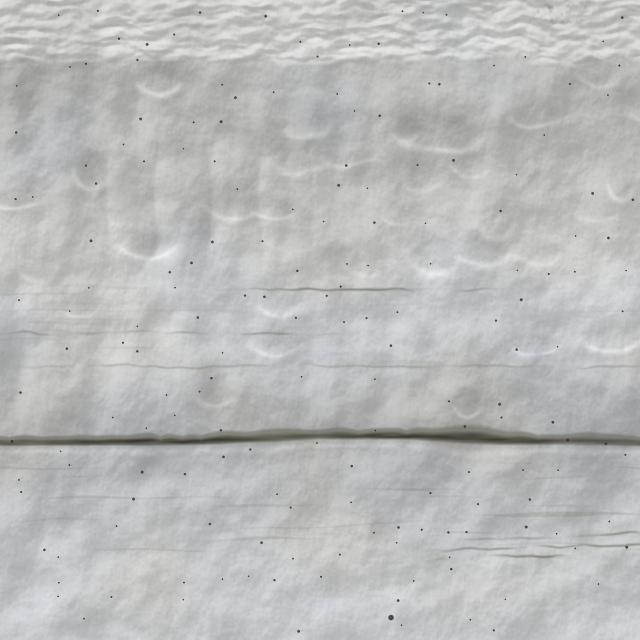
A three.js fragment shader for this texture:

```glsl
// A weathered snow wall: rippled crest, fluted and scalloped face, dark seam, streaked base.
// Gradient noise relief is lit from above; grooves, hollows, cracks, dirt and pits
// are laid over it with distance functions and hashed cells.
varying vec2 vUv;

const vec3 COOL = vec3(0.985, 1.0, 1.018);
const vec3 DIRT = vec3(0.45, 0.45, 0.40);
const vec3 DARK = vec3(0.20, 0.20, 0.16);
const vec2 LIGHT = vec2(-0.45, 0.89);
const float CREST = 0.908;  // height of the crest edge
const float SEAM = 0.304;   // height of the seam floor
const float STEP = 0.003;   // spacing of the slope samples
const float GAIN = 1.2;     // strength of the light
const float PIT_CELLS = 25.0;
const float PIT_CHANCE = 0.27;

vec2 hash2(vec2 p) {
  vec3 q = fract(p.xyx * vec3(0.1031, 0.1030, 0.0973));
  q += dot(q, q.yzx + 33.33);
  return fract((q.xx + q.yz) * q.zy);
}

float corner(vec2 i, vec2 f, vec2 o) {
  return dot(hash2(i + o + 50.0) * 2.0 - 1.0, f - o);
}

float noise(vec2 p) {
  vec2 i = floor(p), f = p - i, o = vec2(1.0, 0.0);
  vec2 u = f * f * f * (f * (f * 6.0 - 15.0) + 10.0);
  return mix(mix(corner(i, f, o.yy), corner(i, f, o.xy), u.x),
             mix(corner(i, f, o.yx), corner(i, f, o.xx), u.x), u.y);
}

float fbm(vec2 p) {
  float sum = 0.0, amp = 1.0;
  for (int i = 0; i < 5; i++) {
    sum += amp * noise(p);
    p = p * 2.03 + 17.3;
    amp *= 0.38;
  }
  return sum;
}

float bell(float x) { return exp(-x * x); }

float band(float x, float lo, float hi, float soft) {
  return smoothstep(lo - soft, lo + soft, x) * (1.0 - smoothstep(hi - soft, hi + soft, x));
}

float crestMask(vec2 p) {
  float edge = CREST + 0.014 * noise(vec2(p.x * 9.0, 2.5)) + 0.012 * noise(vec2(p.x * 31.0, 7.5));
  return smoothstep(edge - 0.008, edge + 0.008, p.y);
}

float relief(vec2 p) {
  float lumps = 0.0042 * fbm(p * vec2(11.0, 9.0));
  float flutes = 0.0075 * noise(vec2(p.x * 16.0 + 0.5 * noise(p * 6.0), p.y * 2.4 + 3.0));
  flutes *= band(p.y, 0.35, 0.86, 0.06) * mix(1.0, 0.5, smoothstep(0.5, 0.7, p.x));
  vec2 w = p + 0.015 * noise(p * 19.0);
  float ripples = 0.0022 * noise(w * vec2(24.0, 60.0)) + 0.0007 * noise(w * vec2(60.0, 110.0));
  return lumps + flutes + ripples * crestMask(p);
}

// Upright grooves, each shaded up to a crisp right edge
float grooves(vec2 p) {
  float sum = 0.0;
  for (float i = 0.0; i < 5.0; i++) {
    float t = p.x - 0.165 - 0.08 * i - 0.02 * noise(vec2(i * 3.7, p.y * 8.0));
    float shade = 0.05 * smoothstep(-0.04, 0.0, t) * (1.0 - smoothstep(0.0, 0.008, t));
    sum += (0.03 * bell((t - 0.016) / 0.012) - shade) * band(p.y, 0.6, 0.78, 0.05);
  }
  return sum;
}

// Hollow with a shaded bowl and a lit lower rim
float scallop(vec2 p, vec2 center, vec2 radius) {
  vec2 q = (p - center) / radius;
  float d = length(q);
  float rim = bell((d - 1.0) / 0.16) * (1.0 - smoothstep(-0.95, -0.1, q.y));
  float bowl = (1.0 - smoothstep(0.4, 1.0, d)) * smoothstep(-1.0, 0.2, q.y);
  return 0.11 * rim - 0.05 * bowl;
}

float scallopField(vec2 p) {
  vec2 grid = vec2(10.0, 14.0);
  float sum = 0.0;
  for (int k = 0; k < 9; k++) {
    vec2 id = floor(p * grid) + vec2(mod(float(k), 3.0), floor(float(k) / 3.0)) - 1.0;
    vec2 r = hash2(id + 11.0), s = hash2(id + 71.0), c = (id + 0.2 + 0.6 * r) / grid;
    float density = band(c.y, 0.58, 0.88, 0.03) * mix(0.28, 0.75, smoothstep(0.42, 0.65, c.x));
    density += 0.25 * band(c.y, 0.36, 0.55, 0.03);
    sum += step(s.x, density) * (0.4 + 0.5 * s.y) * scallop(p, c, 0.022 + vec2(0.03, 0.02) * r.yx);
  }
  return sum;
}

// Thin wavering line between two ends
float crack(vec2 p, float x0, float x1, float level) {
  float y = level + 0.008 * noise(vec2(p.x * 7.0, level * 90.0)) + 0.005 * noise(vec2(p.x * 28.0, level * 70.0));
  float fade = smoothstep(-0.25, 0.3, noise(vec2(p.x * 13.0, level * 50.0)));
  return bell((p.y - y) / 0.0021) * band(p.x, x0, x1, 0.04) * fade;
}

float pits(vec2 p) {
  vec2 q = p * PIT_CELLS, id = floor(q), r = hash2(id + 5.0), s = hash2(id + 33.0);
  float size = mix(0.0009, 0.0023, s.y * s.y);
  float d = length(q - id - 0.15 - 0.7 * r) / PIT_CELLS;
  return step(s.x, PIT_CHANCE) * (1.0 - smoothstep(size * 0.5, size + 0.0011, d));
}

vec3 seam(vec3 color, vec2 p) {
  float low = SEAM + 0.011 * bell((p.x - 0.57) / 0.18) + 0.003 * noise(vec2(p.x * 12.0, 3.5));
  float t = (p.y - low) / (0.012 + 0.014 * abs(noise(vec2(p.x * 18.0, 6.5))) + 0.008 * bell((p.x - 0.75) / 0.06));
  float depth = 0.55 + 0.35 * (band(p.x, 0.1, 0.38, 0.04) + band(p.x, 0.55, 0.85, 0.05));
  depth *= 0.85 + 0.6 * noise(p * vec2(22.0, 200.0));
  color *= 1.0 - 0.1 * exp(-abs(t - 0.5) * 0.6);
  color = mix(color, DIRT, 0.7 * band(t, 0.0, 1.1, 0.2));
  color = mix(color, DARK, clamp(depth * band(t, 0.05, 0.6, 0.25), 0.0, 0.92));
  return color + 0.06 * bell((t + 0.7) / 0.35);
}

void main() {
  vec2 p = vUv;
  float crest = crestMask(p);
  // Broad tone from base to crest
  float tone = mix(0.785, 0.72, smoothstep(0.08, 0.30, p.y));
  tone = mix(tone, 0.775, smoothstep(0.36, 0.52, p.y));
  tone = mix(tone, 0.695, smoothstep(0.58, 0.88, p.y));
  tone = mix(tone, 0.78, crest) + 0.05 * noise(p * vec2(7.0, 4.0) + 4.0);
  // Lit relief, grooves and hollows
  float slope = (relief(p) - relief(p + STEP * LIGHT)) / STEP;
  tone += GAIN * slope / (1.0 + 6.0 * abs(slope)) + grooves(p);
  vec2 w = p + 0.016 * vec2(noise(p * 15.0), noise(p * 15.0 + 31.0));
  float hollows = scallopField(w) + scallop(w, vec2(0.25, 0.885), vec2(0.038, 0.035));
  hollows += scallop(w, vec2(0.69, 0.8), vec2(0.075, 0.04));
  tone += hollows * (1.0 - crest) + 0.025 * noise(p * 170.0);
  vec3 color = tone * mix(COOL, vec3(1.0, 1.0, 0.992), smoothstep(-0.5, 0.0, noise(p * 5.0) + 0.5 * p.y - 0.4));
  // Dirt, strata and cracks
  float dirt = 0.12 * smoothstep(0.05, 0.5, fbm(p * vec2(11.0, 17.0) + 40.0));
  float patches = 0.55 * bell(length((p - vec2(0.88, 0.985)) * vec2(24.0, 35.0)));
  dirt += patches * smoothstep(0.0, 0.5, noise(p * 75.0) + 0.4 * noise(p * 160.0));
  float lines = smoothstep(0.2, 0.5, noise(vec2(p.x * 4.0, p.y * 110.0 + noise(p * 8.0))));
  dirt += lines * (0.22 * band(p.y, 0.12, 0.29, 0.03) + 0.11 * band(p.y, 0.41, 0.56, 0.02));
  dirt += 0.65 * crack(p, 0.36, 0.85, 0.547) + 0.45 * crack(p, 0.0, 0.52, 0.479);
  dirt += 0.3 * crack(p, 0.05, 1.0, 0.428);
  for (float i = 0.0; i < 3.0; i++)
    dirt += 0.6 * crack(p - vec2(0.0, 0.03 * (p.x - 0.82)), 0.66 + 0.04 * i, 1.02, 0.13 + 0.015 * i);
  color = seam(mix(color, DIRT, clamp(dirt, 0.0, 0.85)), p);
  // Pits
  float hole = 1.0 - smoothstep(0.003, 0.0055, length(p - vec2(0.611, 0.035)));
  color = mix(color, DARK, 0.85 * max(pits(p), hole));
  gl_FragColor = vec4(clamp(color, 0.0, 1.0), 1.0);
}
```
